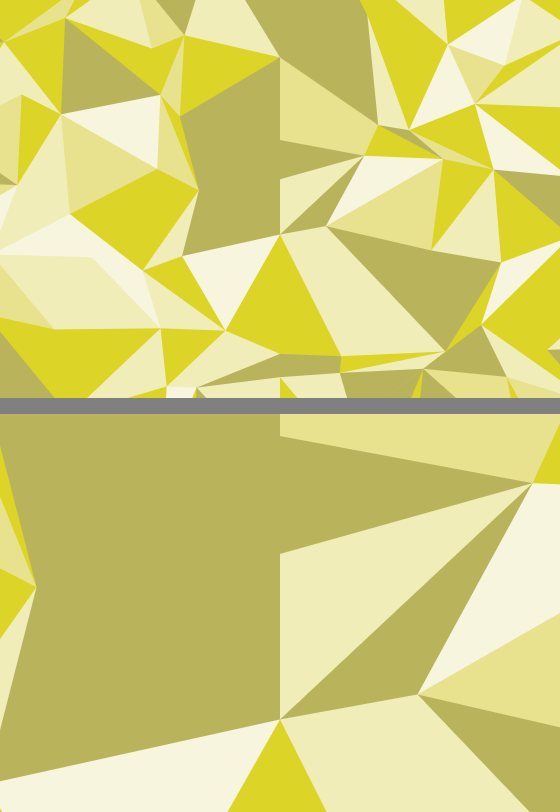
Top, the full canvas; bottom, a detail of the centre.
Reproduce this background procedurally as a Shadertoy shader.

```glsl
// Low-poly mosaic of flat yellow, olive and cream triangles with a central vertical seam

vec2 hash2(vec2 p) {
    vec3 h = fract(p.xyx * vec3(0.1031, 0.1030, 0.0973));
    h += dot(h, h.yzx + 33.33);
    return fract((h.xx + h.yz) * h.zy);
}

float cross2(vec2 a, vec2 b) {
    return a.x * b.y - a.y * b.x;
}

// Jittered lattice corner; column zero stays on the seam
vec2 corner(vec2 id) {
    vec2 jitter = (hash2(id + 57.0) - 0.5) * 0.84;
    if (id.x == 0.0) jitter.x = 0.0;
    return id + jitter;
}

// Signed distance to the line a-b, positive on its left
float edge(vec2 p, vec2 a, vec2 b) {
    return cross2(normalize(b - a), p - a);
}

float coverage(vec2 p, vec2 a, vec2 b, vec2 c, float pixel) {
    float d = min(edge(p, a, b), min(edge(p, b, c), edge(p, c, a)));
    return clamp(0.5 + d / pixel, 0.0, 1.0);
}

vec3 facetColor(vec2 id, float side) {
    const vec3 yellow = vec3(0.863, 0.831, 0.149);
    const vec3 olive = vec3(0.725, 0.706, 0.361);
    const vec3 pale = vec3(0.941, 0.929, 0.725);
    const vec3 straw = vec3(0.910, 0.886, 0.561);
    const vec3 cream = vec3(0.969, 0.961, 0.867);

    vec2 rnd = hash2(id * 2.0 + vec2(side + 131.0, 71.0));
    // Olive gathers beside the seam
    if (abs(id.x + 0.5) < 1.0 && rnd.y < 0.35) return olive;

    // Evenly spread palette position with a little noise
    float t = fract(dot(id, vec2(0.7549, 0.5698)) + 0.41 * side + 0.25 * rnd.x);
    if (t < 0.32) return yellow;
    if (t < 0.48) return cream;
    if (t < 0.67) return olive;
    return t < 0.845 ? pale : straw;
}

void mainImage(out vec4 fragColor, in vec2 fragCoord) {
    const float rows = 5.6;
    float pixel = rows / iResolution.y;
    vec2 p = (fragCoord - vec2(0.5 * iResolution.x, 0.0)) * pixel;
    vec2 base = floor(p);
    vec4 sum = vec4(0.0);

    for (int j = -1; j <= 1; j++)
    for (int i = -1; i <= 1; i++) {
        vec2 id = base + vec2(i, j);
        vec2 a = corner(id);
        vec2 b = corner(id + vec2(1, 0));
        vec2 c = corner(id + vec2(1, 1));
        vec2 d = corner(id + vec2(0, 1));

        // Pick a diagonal that lies inside the quad, at random if both do
        bool acInside = cross2(b - a, c - a) > 0.0 && cross2(c - a, d - a) > 0.0;
        bool bdInside = cross2(c - b, d - b) > 0.0 && cross2(d - b, a - b) > 0.0;
        if (!acInside || (bdInside && hash2(id + 19.0).x < 0.5)) {
            vec2 first = a;
            a = b; b = c; c = d; d = first;
        }

        // Blend both triangles by their pixel coverage
        float lower = coverage(p, a, b, c, pixel);
        float upper = coverage(p, a, c, d, pixel);
        sum += lower * vec4(facetColor(id, 0.0), 1.0);
        sum += upper * vec4(facetColor(id, 1.0), 1.0);
    }
    fragColor = vec4(sum.rgb / max(sum.a, 0.001), 1.0);
}
```
